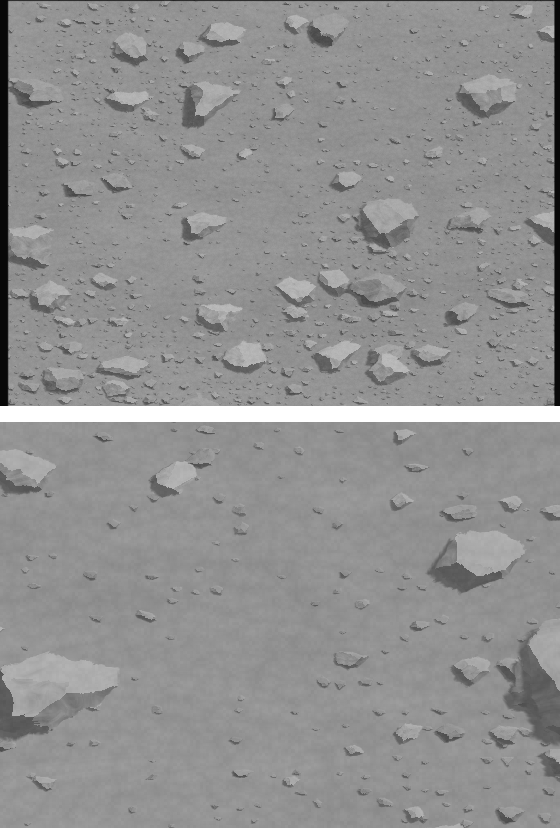
Top: the whole. Bottom: its middle third, enlarged.
This texture is drawn by a Shadertoy shader. Its source:

```glsl
// Grey stony desert slope seen through a camera frame with black side margins.
// Sandy ground comes from layered sines; rocks are small polyhedra scattered on
// jittered grids, from pebbles to boulders, lit from the upper right.

float hash(vec2 p) {
    vec3 q = fract(p.xyx * 0.1031);
    q += dot(q, q.yzx + 33.33);
    return fract((q.x + q.y) * q.z);
}

// Layered, self-warped sines, roughly -1 to 1
float ripples(vec2 p) {
    float sum = 0.0, amp = 0.55;
    for (int i = 0; i < 5; i++) {
        p = mat2(0.8, 0.6, -0.6, 0.8) * p * 1.7 + sin(p.yx * 1.3 + float(i));
        sum += amp * sin(p.x) * sin(p.y);
        amp *= 0.65;
    }
    return sum;
}

// Cellular noise: distance to the nearest jittered point
float cellular(vec2 p) {
    vec2 id = floor(p);
    float nearest = 2.0;
    for (int j = -1; j <= 1; j++)
    for (int i = -1; i <= 1; i++) {
        vec2 c = id + vec2(i, j);
        nearest = min(nearest, length(c + vec2(hash(c), hash(c + 57.0)) - p));
    }
    return nearest;
}

// One faceted rock of about unit radius, with a cast shadow at its lower left
void drawRock(inout float tone, vec2 q, float seed, float blur, float strength) {
    vec2 offset = vec2(seed * 40.0, seed * 23.0);
    float grain = ripples(q * 5.0 + offset);
    q += 0.07 * vec2(ripples(q * 2.5 + offset), grain);

    // Start from a tilted top plane, then cut it with the side planes
    vec2 tilt = vec2(hash(offset + 3.0), hash(offset + 5.0)) - 0.5;
    float height = 0.45 - dot(q, tilt * 0.7);
    vec3 normal = normalize(vec3(tilt * 0.7, 1.0));
    float edge = 9.0, shadowEdge = 9.0;
    for (int k = 0; k < 8; k++) {
        vec2 key = offset + float(k) * 7.3;
        float angle = (float(k) + 0.85 * hash(key)) * 0.7854;
        vec2 dir = vec2(cos(angle), sin(angle));
        float under = step(dir.y, -0.2);
        float reach = (0.65 + 0.35 * hash(key + 1.7)) * (1.0 - 0.3 * under);
        float slope = 0.4 + 1.2 * hash(key + 2.9) + 0.7 * under;
        float inside = reach - dot(q, dir);
        if (inside * slope < height) {
            height = inside * slope;
            normal = normalize(vec3(dir * slope, 1.0));
        }
        edge = min(edge, inside);
        shadowEdge = min(shadowEdge, reach - dot(q + vec2(0.13, 0.1), dir));
    }
    float light = dot(normal, vec3(0.35, 0.7, 0.62)) + 0.16 * grain;
    float rock = mix(0.33, 0.66, smoothstep(-0.25, 0.85, light));
    rock += 0.1 * (hash(offset + 11.0) - 0.42);
    tone = mix(tone, 0.34, 0.85 * strength * smoothstep(-blur, blur + 0.05, shadowEdge));
    tone = mix(tone, rock, strength * smoothstep(-blur, blur, edge));
}

// Rocks on a jittered grid, drawn far to near
void scatter(inout float tone, vec2 p, float size, float amount, float strength) {
    vec2 cell = size * vec2(1.0, 0.75);
    vec2 id = floor(p / cell);
    for (int j = 1; j >= -1; j--)
    for (int i = -1; i <= 1; i++) {
        vec2 c = id + vec2(i, j);
        vec2 key = c + size * 900.0 + 50.0;
        vec2 jitter = 0.25 + 0.5 * vec2(hash(key + 13.0), hash(key + 29.0));
        vec2 center = (c + jitter) * cell;

        // Clumps everywhere; boulders also leave an open middle band
        float chance = amount * (1.0 + 0.8 * ripples(center * 3.0));
        if (size > 0.15) chance *= smoothstep(0.03, 0.16, abs(center.y - 0.6));
        if (hash(key) > chance) continue;

        float big = hash(key + 41.0);
        float radius = size * mix(0.22, 0.5, big * big) * mix(1.1, 0.8, center.y);
        if (size > 0.15) radius = max(radius, size * 0.28);
        vec2 q = (p - center) / radius;
        q.y /= 0.45 + 0.4 * hash(key + 67.0);
        q.x += 0.7 * (hash(key + 83.0) - 0.5) * q.y;
        if (dot(q, q) > 3.0) continue;
        drawRock(tone, q, hash(key + 97.0), 1.0 / (iResolution.y * radius), strength);
    }
}

void mainImage(out vec4 fragColor, in vec2 fragCoord) {
    vec2 p = fragCoord / iResolution.y;
    vec2 uv = fragCoord / iResolution.xy;

    // Sand with broad drifts and fine flat streaks
    float tone = 0.572 + 0.02 * ripples(p * vec2(2.0, 6.0));
    tone += 0.018 * ripples(p * vec2(14.0, 45.0));

    // Stones from fine to coarse
    scatter(tone, p, 0.017, 0.3, 0.6);
    scatter(tone, p, 0.043, 0.38, 0.85);
    scatter(tone, p, 0.11, 0.3, 0.95);
    scatter(tone, p, 0.22, 0.6, 1.0);

    // Pitted surface and sensor grain
    tone += 0.035 * (0.5 - cellular(p * vec2(70.0, 100.0)));
    tone += 0.02 * (hash(floor(p * 372.0)) - 0.5);

    // Black margins and a thin dark line along the top
    vec2 soft = 1.0 / iResolution.xy;
    float frame = smoothstep(-soft.x, soft.x, min(uv.x - 0.0145, 0.99 - uv.x));
    frame *= smoothstep(-soft.y, soft.y, 0.998 - uv.y);
    fragColor = vec4(vec3(mix(0.03, tone, frame)), 1.0);
}
```
